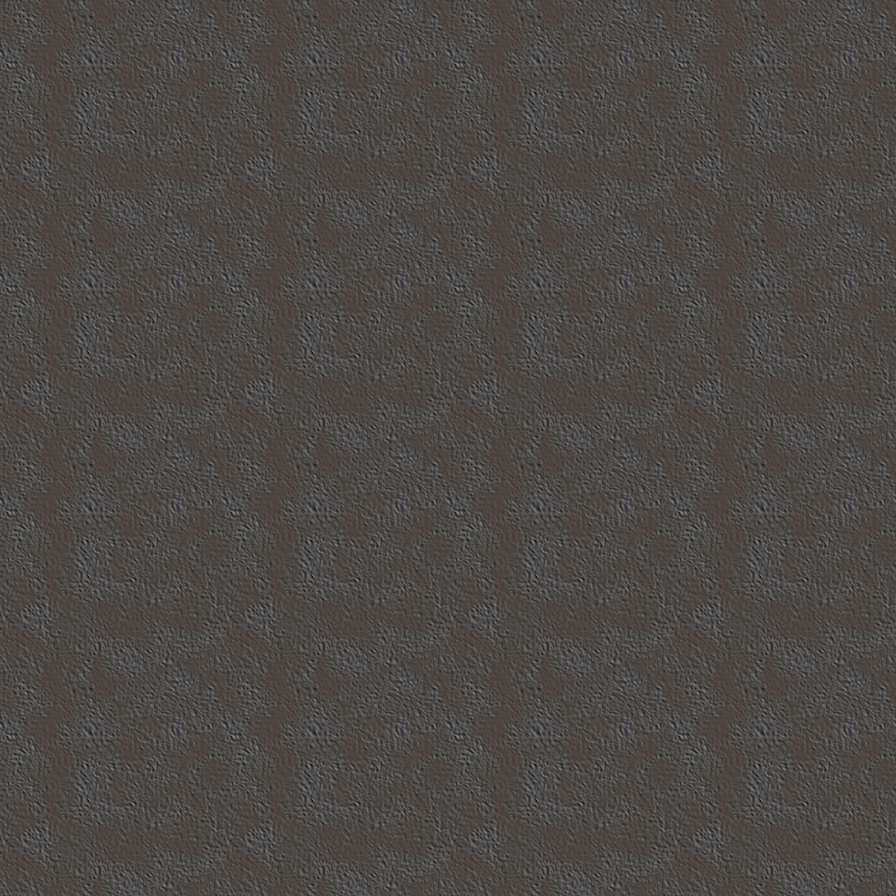
This texture is drawn by a three.js fragment shader. Its source:

```glsl
varying vec2 vUv;

vec2 hash2(vec2 p) {
  vec3 q = fract(p.xyx * vec3(0.1031, 0.1030, 0.0973));
  q += dot(q, q.yzx + 33.33);
  return fract((q.xx + q.yz) * q.zy);
}

float cornerSlope(vec2 cell, vec2 offset, float period, float seed) {
  vec2 gradient = hash2(mod(cell, period) + seed) * 2.0 - 1.0;
  return dot(gradient, offset);
}

// Gradient noise that wraps over the unit square
float wrapNoise(vec2 p, float period, float seed) {
  p *= period;
  vec2 i = floor(p);
  vec2 f = p - i;
  vec2 w = f * f * f * (f * (f * 6.0 - 15.0) + 10.0);
  vec2 e = vec2(1.0, 0.0);
  float low = mix(cornerSlope(i, f, period, seed),
                  cornerSlope(i + e.xy, f - e.xy, period, seed), w.x);
  float high = mix(cornerSlope(i + e.yx, f - e.yx, period, seed),
                   cornerSlope(i + e.xx, f - e.xx, period, seed), w.x);
  return mix(low, high, w.y);
}

// Pebbles parted by sharp creases, bent by a slow flow
float grainHeight(vec2 p) {
  p += 0.025 * vec2(wrapNoise(p, 7.0, 11.0), wrapNoise(p, 7.0, 47.0));
  float pebbles = abs(wrapNoise(p, 44.0, 5.0));
  return pebbles + 0.55 * wrapNoise(p, 62.0, 83.0) + 0.25 * wrapNoise(p, 104.0, 31.0);
}

// Cloudy patches of coarse grain with frayed edges
float roughPatches(vec2 p) {
  vec2 q = p + 0.06 * vec2(wrapNoise(p, 8.0, 23.0), wrapNoise(p, 8.0, 61.0));
  float n = 0.0;
  float weight = 1.0;
  float period = 6.0;
  for (int i = 0; i < 4; i++) {
    n += weight * wrapNoise(q, period, 100.0 + period);
    weight *= 0.68;
    period *= 2.0;
  }
  return smoothstep(-0.62, 0.56, n);
}

void main() {
  // Four identical repeats each way
  vec2 p = fract(vUv * 4.0);
  float rough = roughPatches(p);

  // Surface slope, measured per grain cell
  vec2 d = vec2(0.003, 0.0);
  vec2 slope = vec2(grainHeight(p + d.xy) - grainHeight(p - d.xy),
                    grainHeight(p + d.yx) - grainHeight(p - d.yx)) / 0.264;

  // Slightly different light angles give the coloured fringes
  vec3 emboss = vec3(dot(slope, vec2(0.82, 0.57)),
                     dot(slope, vec2(0.70, 0.71)),
                     dot(slope, vec2(0.96, 0.28)));

  vec3 brown = vec3(0.306, 0.268, 0.250);
  vec3 olive = vec3(0.300, 0.287, 0.270);
  vec3 slate = vec3(0.312, 0.306, 0.306);
  vec3 color = mix(brown, olive, smoothstep(0.1, 0.5, rough));
  color = mix(color, slate, smoothstep(0.5, 1.0, rough));

  color += emboss * mix(0.026, 0.118, rough);
  gl_FragColor = vec4(clamp(color, 0.0, 1.0), 1.0);
}
```
